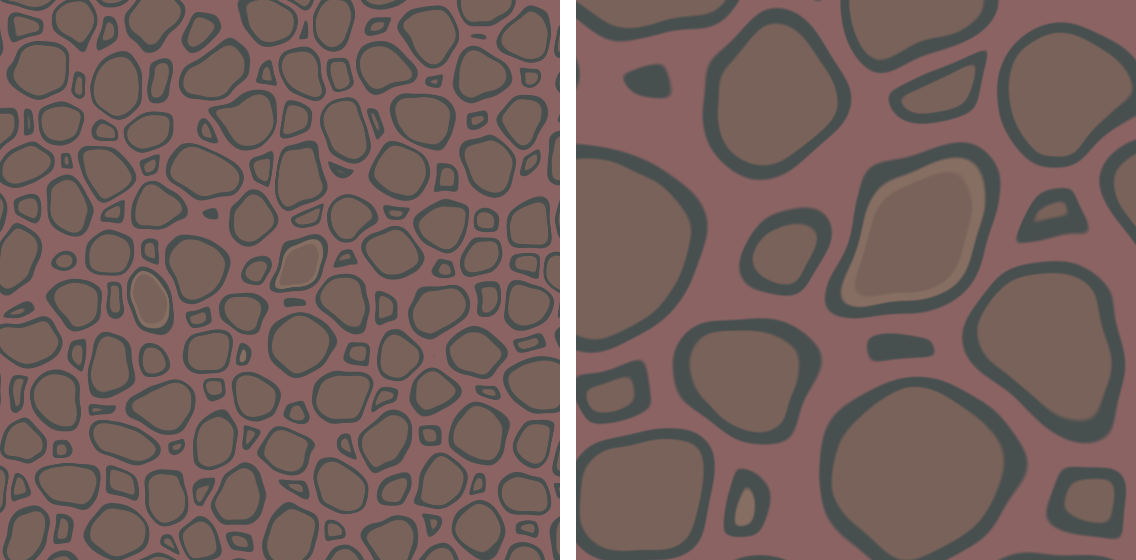
Left, the full canvas; right, a detail of the centre.
A three.js fragment shader for this texture:

```glsl
varying vec2 vUv;

const vec3 MORTAR = vec3(0.55, 0.39, 0.39);
const vec3 OUTLINE = vec3(0.28, 0.31, 0.31);
const vec3 STONE = vec3(0.475, 0.385, 0.35);
const vec3 PALE_RIM = vec3(0.53, 0.43, 0.385);

const float CELLS = 12.2;      // lattice cells across the canvas
const float HALF_GAP = 0.06;   // lengths below are in cells
const float LINE_WIDTH = 0.092;
const float SOFTNESS = 0.013;

vec2 hash2(vec2 p) {
  vec3 q = fract(p.xyx * vec3(0.1031, 0.1030, 0.0973));
  q += dot(q, q.yzx + 33.33);
  return fract((q.xx + q.yz) * q.zy);
}

float gradientDot(vec2 corner, vec2 offset, float seed) {
  float angle = 6.2832 * hash2(corner + seed).x;
  return dot(vec2(cos(angle), sin(angle)), offset);
}

float gradientNoise(vec2 p, float seed) {
  vec2 i = floor(p);
  vec2 f = p - i;
  vec2 u = f * f * f * (f * (f * 6.0 - 15.0) + 10.0);
  vec2 e = vec2(1.0, 0.0);
  float low = mix(gradientDot(i, f, seed), gradientDot(i + e.xy, f - e.xy, seed), u.x);
  float high = mix(gradientDot(i + e.yx, f - e.yx, seed), gradientDot(i + e.xx, f - e.xx, seed), u.x);
  return mix(low, high, u.y);
}

vec2 warp(vec2 p, float frequency, float amount, float seed) {
  vec2 q = p * frequency;
  return amount * vec2(gradientNoise(q, seed), gradientNoise(q, seed + 37.0));
}

// Stone centre in xy and radius in z; large stones and pebbles alternate
vec3 stoneSite(vec2 cell) {
  float pebble = mod(cell.x + cell.y, 2.0);
  vec2 jitter = hash2(cell + 71.0) - 0.5;
  float size = hash2(cell + 153.0).x;
  float radius = mix(mix(0.54, 0.78, size), mix(0.14, 0.34, size), pebble);
  return vec3(cell + 0.5 + jitter * mix(0.56, 0.36, pebble), radius);
}

// Cell whose weighted distance to p is the smallest
vec2 nearestCell(vec2 p) {
  vec2 base = floor(p);
  vec2 nearest = base;
  float best = 100.0;
  for (int y = -2; y <= 2; y++) {
    for (int x = -2; x <= 2; x++) {
      vec2 cell = base + vec2(float(x), float(y));
      vec3 site = stoneSite(cell);
      vec2 d = p - site.xy;
      float power = dot(d, d) - site.z * site.z;
      if (power < best) {
        best = power;
        nearest = cell;
      }
    }
  }
  return nearest;
}

// Smooth maximum of the cell walls and a size limit, negative inside
float stoneDistance(vec2 p, vec2 cell) {
  vec3 own = stoneSite(cell);
  float sharpness = 7.0 / own.z;
  float sum = exp(sharpness * (length(p - own.xy) - own.z * 1.15 - 0.15));
  for (int y = -2; y <= 2; y++) {
    for (int x = -2; x <= 2; x++) {
      if (x == 0 && y == 0) continue;
      vec3 other = stoneSite(cell + vec2(float(x), float(y)));
      vec2 toOther = other.xy - own.xy;
      float gap = length(toOther);
      float wall = 0.5 * (gap + (own.z * own.z - other.z * other.z) / gap);
      sum += exp(sharpness * (dot(p - own.xy, toOther / gap) - wall));
    }
  }
  return log(sum) / sharpness;
}

float inside(float d) {
  return 1.0 - smoothstep(-SOFTNESS, SOFTNESS, d);
}

void main() {
  // Bend the lattice broadly, then make the edges wobble by hand
  vec2 p = vUv * CELLS + 20.0;
  p += warp(p, 0.45, 0.5, 5.0) + warp(p, 1.5, 0.16, 11.0);

  vec2 cell = nearestCell(p);
  float edge = stoneDistance(p, cell) + HALF_GAP;
  float line = LINE_WIDTH * (1.0 + 0.25 * gradientNoise(p * 3.0, 19.0));
  float inner = edge + line;

  // A rare stone carries a paler inner rim
  float rare = step(0.985, hash2(cell + 211.0).y);
  vec3 fill = mix(STONE, PALE_RIM, rare * (1.0 - inside(inner + 0.07)));

  vec3 color = mix(MORTAR, OUTLINE, inside(edge));
  color = mix(color, fill, inside(inner));
  gl_FragColor = vec4(color, 1.0);
}
```
